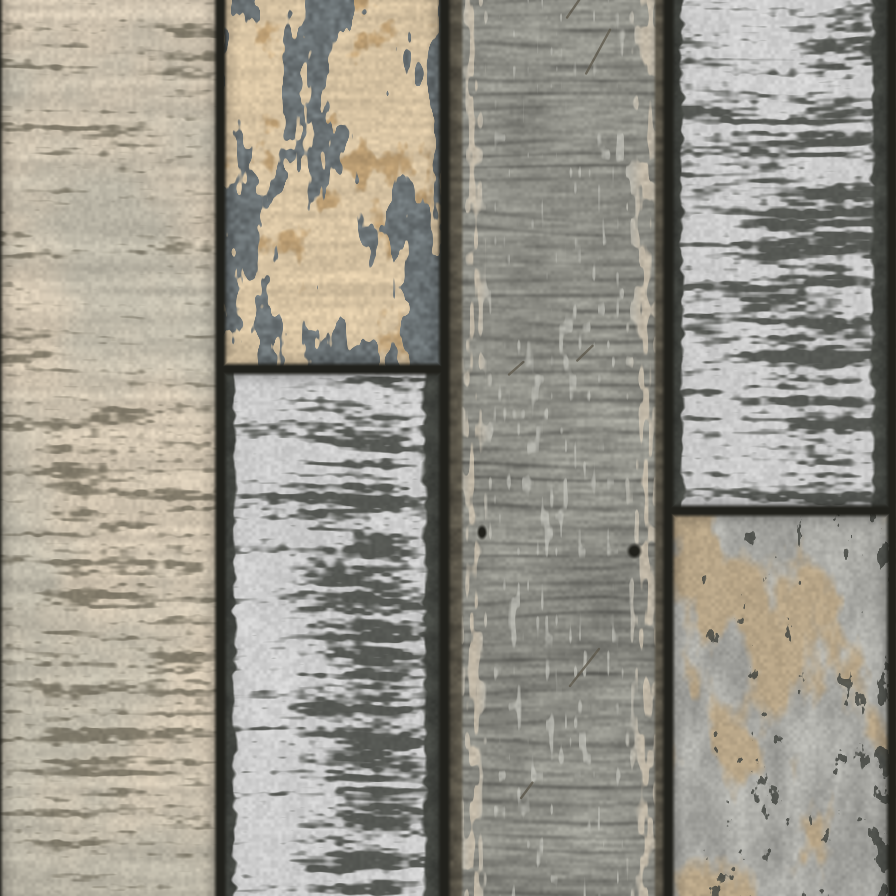
Give the GLSL for this texture, as a WebGL 1 fragment shader.

```glsl
precision highp float;
// Reclaimed painted wood: four columns of worn, saw-marked planks with dark seams.

uniform vec2 u_resolution;

const float COLUMNS = 4.0;
const float SEAM_SHIFT = 0.004;     // moves seams left of the exact quarters
const float SEAM_CORE = 0.0025;     // half width of the dark seam
const float SEAM_SOFT = 0.009;      // where the seam shadow ends
const float SPLIT_SECOND = 0.588;   // height of the joint in column two
const float SPLIT_FOURTH = 0.430;   // height of the joint in column four
const float SAW_LINES = 58.0;       // saw ridges down the grey plank
const int SCRATCHES = 6;
const vec2 KNOT_LEFT = vec2(0.538, 0.406);
const vec2 KNOT_RIGHT = vec2(0.708, 0.385);

const vec3 CREAM = vec3(0.83, 0.78, 0.70);
const vec3 CREAM_GREY = vec3(0.74, 0.72, 0.66);
const vec3 BUTTER = vec3(0.86, 0.78, 0.65);
const vec3 OCHRE = vec3(0.70, 0.57, 0.39);
const vec3 SLATE = vec3(0.43, 0.46, 0.47);
const vec3 WHITE = vec3(0.83, 0.83, 0.83);
const vec3 GREY = vec3(0.56, 0.56, 0.53);
const vec3 SILVER = vec3(0.67, 0.67, 0.65);
const vec3 BROWN = vec3(0.37, 0.35, 0.30);
const vec3 CHARCOAL = vec3(0.27, 0.28, 0.26);
const vec3 SEAM = vec3(0.13, 0.13, 0.11);

float hash(vec2 p) {
  return fract(sin(dot(p, vec2(127.1, 311.7))) * 43758.5);
}

float noise(vec2 p) {
  vec2 i = floor(p), f = fract(p);
  f = f * f * (3.0 - 2.0 * f);
  return mix(mix(hash(i), hash(i + vec2(1, 0)), f.x),
             mix(hash(i + vec2(0, 1)), hash(i + vec2(1, 1)), f.x), f.y);
}

float fbm(vec2 p) {
  float sum = 0.0, gain = 0.5;
  for (int i = 0; i < 4; i++) {
    sum += gain * noise(p);
    p = p * 2.03 + 17.3;
    gain *= 0.5;
  }
  return sum;
}

float bump(float x, float width) { return exp(-x * x / (width * width)); }

float segment(vec2 p, vec2 a, vec2 d) {
  return length(p - a - d * clamp(dot(p - a, d) / dot(d, d), 0.0, 1.0));
}

// Horizontal bare streaks left by the saw, broken up by grit.
float sawMarks(vec2 p) {
  p.y += 0.006 * noise(p * vec2(9.0, 3.0));
  return 0.42 * noise(p * vec2(14.0, 165.0)) + 0.30 * noise(p * vec2(95.0, 270.0))
       + 0.25 * noise(p * vec2(3.0, 85.0)) + 0.40 * fbm(p * vec2(10.0, 8.0));
}

// Paints: p is the canvas position, s runs 0 to 1 across the column.
vec3 creamPaint(vec2 p, float s) {
  vec3 c = mix(CREAM_GREY, CREAM, smoothstep(0.25, 0.65, fbm(p * 8.0) + 0.2 * (p.y - 0.4)));
  float marks = sawMarks(p) + 0.10 * bump(s - 0.35, 0.2) * (1.0 - p.y);
  c *= 0.93 + 0.13 * noise(p * vec2(5.0, 120.0));
  return mix(c, vec3(0.40, 0.38, 0.32), 0.75 * smoothstep(0.72, 0.98, marks));
}

vec3 flakedPaint(vec2 p, float s) {
  vec3 c = mix(BUTTER, OCHRE, 0.75 * smoothstep(0.58, 0.70, fbm(p * vec2(30.0, 22.0) + 4.0)));
  c *= 0.92 + 0.12 * noise(p * vec2(8.0, 150.0));
  float bare = fbm(p * vec2(34.0, 12.0) + 9.0) + 0.12 * noise(p * vec2(150.0, 75.0));
  bare += 0.13 * bump(s - 0.82, 0.14) * bump(p.y - 0.70, 0.12) + 0.06 * bump(s - 0.45, 0.12);
  vec3 slate = SLATE * (0.85 + 0.25 * noise(p * 170.0));
  return mix(c, slate, smoothstep(0.61, 0.63, bare));
}

vec3 whitePaint(vec2 p, float s) {
  float marks = sawMarks(p) + 0.11 * bump(s - 0.68, 0.25) - 0.05 * bump(s - 0.12, 0.15);
  vec3 c = WHITE * (0.92 + 0.10 * fbm(p * vec2(40.0, 9.0)));
  c = mix(c, CHARCOAL, 0.88 * smoothstep(0.68, 0.92, marks));
  float ragged = s + 0.03 * (noise(p * vec2(60.0, 110.0)) - 0.5);
  float margin = max(1.0 - smoothstep(0.055, 0.07, ragged), smoothstep(0.90, 0.92, ragged));
  return mix(c, CHARCOAL * (0.8 + 0.5 * fbm(p * 60.0)), margin);
}

vec3 greyPaint(vec2 p, float s) {
  vec3 c = GREY * (0.80 + 0.40 * fbm(p * vec2(9.0, 14.0)));
  float ridge = fract(p.y * SAW_LINES + 0.9 * noise(p * vec2(6.0, 25.0)));
  c *= 1.0 - 0.28 * bump(ridge - 0.5, 0.16) * noise(p * vec2(12.0, 60.0));
  c *= 0.90 + 0.20 * noise(p * vec2(40.0, 230.0));
  float sides = bump(s - 0.13, 0.05) + bump(s - 0.90, 0.06);
  float dashes = noise(p * vec2(190.0, 52.0)) + 0.35 * sides + 0.3 * (fbm(p * 7.0) - 0.5);
  c = mix(c, mix(vec3(0.75, 0.75, 0.72), CREAM, min(sides, 1.0)), 0.75 * smoothstep(0.76, 0.95, dashes));
  for (int i = 0; i < SCRATCHES; i++) {
    float k = float(i);
    vec2 start = vec2(0.54 + 0.15 * hash(vec2(k, 1.0)), hash(vec2(k, 2.0)));
    vec2 along = vec2(0.01 + 0.03 * hash(vec2(k, 3.0)), 0.05 * hash(vec2(k, 4.0)));
    c = mix(c, BROWN, 0.8 * (1.0 - smoothstep(0.0006, 0.002, segment(p, start, along))));
  }
  float knot = min(length((p - KNOT_LEFT) * vec2(1.5, 1.0)), length(p - KNOT_RIGHT));
  c = mix(SEAM, c, smoothstep(0.004, 0.010, knot));
  float margin = max(1.0 - smoothstep(0.07, 0.09, s), smoothstep(0.93, 0.95, s));
  return mix(c, BROWN * (0.85 + 0.35 * noise(p * vec2(50.0, 140.0))), margin);
}

vec3 weatheredPaint(vec2 p, float s) {
  vec3 c = SILVER * (0.80 + 0.40 * fbm(p * vec2(45.0, 18.0)));
  float tan1 = fbm(p * vec2(22.0, 12.0) + 3.0) + 0.12 * bump(s - 0.38, 0.25);
  c = mix(c, vec3(0.73, 0.64, 0.50), 0.8 * smoothstep(0.50, 0.66, tan1));
  float chips = fbm(p * vec2(75.0, 45.0)) + 0.17 * bump(s - 0.95, 0.07);
  return mix(c, CHARCOAL, 0.85 * smoothstep(0.69, 0.73, chips));
}

void main() {
  vec2 p = gl_FragCoord.xy / u_resolution;
  float across = (p.x + SEAM_SHIFT) * COLUMNS;
  float column = mod(floor(across), COLUMNS), s = fract(across);

  // Choose the plank and measure the distance to its joint.
  vec3 color;
  float joint = 1.0;
  if (column < 0.5) color = creamPaint(p, s);
  else if (column < 1.5) {
    joint = abs(p.y - SPLIT_SECOND);
    color = p.y > SPLIT_SECOND ? flakedPaint(p, s) : whitePaint(p, s);
  } else if (column < 2.5) color = greyPaint(p, s);
  else {
    joint = abs(p.y - SPLIT_FOURTH);
    color = p.y > SPLIT_FOURTH ? whitePaint(p, s) : weatheredPaint(p, s);
  }

  // Fine grain, then seams with a soft shadow.
  color *= 0.94 + 0.12 * noise(p * 240.0);
  float edge = min(min(s, 1.0 - s) / COLUMNS, joint);
  color *= mix(0.78, 1.0, smoothstep(0.0, 0.024, edge));
  color = mix(SEAM, color, smoothstep(SEAM_CORE, SEAM_SOFT, edge));
  gl_FragColor = vec4(color, 1.0);
}
```
